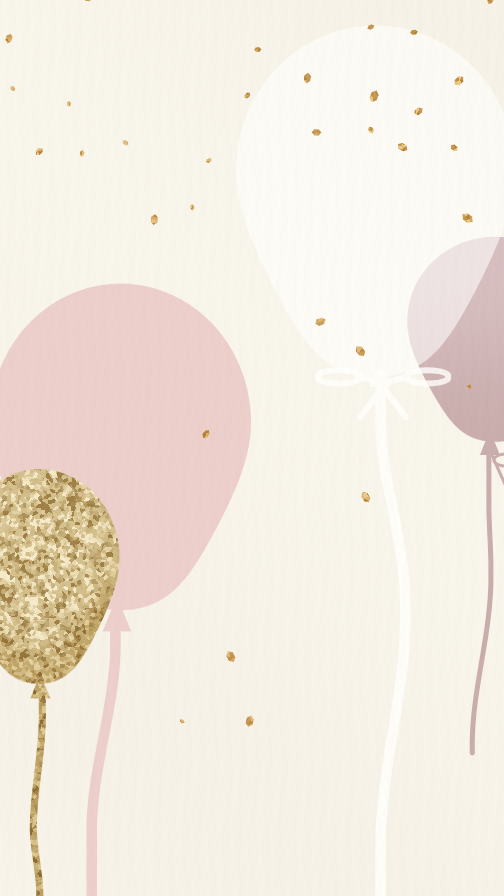
Reproduce this background procedurally as a Shadertoy shader.

```glsl
// Pastel party balloons with ribbons and gold confetti on cream paper.
// Balloons are tapered ellipses, ribbons are smoothstep curves in y,
// glitter and confetti are cellular noise, paper grain is layered sines.
// Lengths are in canvas widths.

float hash(vec2 cell) {
    return fract(sin(dot(cell, vec2(127.1, 311.7))) * 43758.55);
}

float fill(float d) {
    return clamp(0.5 - d * iResolution.x, 0.0, 1.0);
}

// Egg shape: size = (half width, height above centre, depth below centre)
float balloon(vec2 p, vec2 centre, vec3 size) {
    vec2 q = p - centre;
    q /= vec2(size.x, q.y > 0.0 ? size.y : size.z);
    float t = clamp(-q.y, 0.0, 1.0);
    q.x *= 1.0 + 0.57 * t * t * (1.0 - t * t);
    return (length(q) - 1.0) * size.x;
}

// Flared knot hanging below its top point
float knot(vec2 p, vec2 top, float s) {
    vec2 k = p - top;
    float halfWidth = s * mix(0.2, 0.6, clamp(-k.y / s, 0.0, 1.0));
    return max(abs(k.x) - halfWidth, abs(k.y + 0.5 * s) - 0.5 * s);
}

// Ribbon whose centre line is x at the current height
float ribbon(vec2 p, float x, float low, float high, float halfWidth) {
    float over = max(0.0, max(low - p.y, p.y - high));
    return length(vec2(p.x - x, over)) - halfWidth;
}

float segment(vec2 p, vec2 a, vec2 b, float halfWidth) {
    vec2 ab = b - a;
    float t = clamp(dot(p - a, ab) / dot(ab, ab), 0.0, 1.0);
    return length(p - a - ab * t) - halfWidth;
}

float loopRing(vec2 p, vec2 radius, float halfWidth) {
    vec2 q = p / radius;
    float f = length(q);
    return abs(f * (f - 1.0) / max(length(q / radius), 0.001)) - halfWidth;
}

// Random value of the nearest cell seed
float grain(vec2 p) {
    vec2 base = floor(p);
    float nearest = 9.0, value = 0.0;
    for (int j = -1; j <= 1; j++)
    for (int i = -1; i <= 1; i++) {
        vec2 cell = base + vec2(i, j);
        vec2 seed = cell + vec2(hash(cell), hash(cell + 37.0));
        float d = length(p - seed);
        if (d < nearest) { nearest = d; value = hash(cell + 71.0); }
    }
    return value;
}

vec3 glitter(vec2 p) {
    float g = 0.65 * grain(p * 135.0) + 0.35 * grain(p * 60.0 + 9.0);
    vec3 gold = mix(vec3(0.62, 0.50, 0.27), vec3(0.83, 0.75, 0.55), smoothstep(0.1, 0.45, g));
    return mix(gold, vec3(0.96, 0.92, 0.79), smoothstep(0.5, 0.85, g));
}

// Sparse angular flecks, denser near the top: returns (coverage, tone)
vec2 confetti(vec2 p) {
    vec2 base = floor(p / 0.11), result = vec2(0.0);
    for (int j = -1; j <= 1; j++)
    for (int i = -1; i <= 1; i++) {
        vec2 cell = base + vec2(i, j);
        float chance = mix(0.14, 0.48, smoothstep(1.2, 1.5, cell.y * 0.11));
        if (hash(cell + 5.0) > chance) continue;
        vec2 q = p - (cell + 0.15 + 0.7 * vec2(hash(cell), hash(cell + 19.0))) * 0.11;
        float a = 6.28 * hash(cell + 3.0), c = cos(a), s = sin(a);
        q = mat2(c, -s, s, c) * q;
        float size = mix(0.005, 0.013, hash(cell + 11.0));
        float d = max(abs(q.x) * 0.8 + abs(q.y) * 0.7, abs(q.y) * 1.3) - size * 0.8;
        result = max(result, vec2(fill(d), grain(q * 160.0 + cell)) * step(d, 0.004));
    }
    return result;
}

void mainImage(out vec4 fragColor, in vec2 fragCoord) {
    vec2 p = fragCoord / iResolution.x;
    float y = p.y;

    // Cream paper
    vec3 col = mix(vec3(0.973, 0.960, 0.922), vec3(0.962, 0.946, 0.905),
                   0.5 + 0.5 * sin(2.5 * p.x + 3.0 * y));

    // Rose balloon
    vec3 rose = vec3(0.925, 0.810, 0.795);
    float d = ribbon(p, mix(0.182, 0.229, smoothstep(0.13, 0.5, y)), -0.1, 0.54, 0.0105);
    d = min(d, knot(p, vec2(0.232, 0.572), 0.047));
    d = min(d, balloon(p, vec2(0.239, 0.94), vec3(0.259, 0.275, 0.373)));
    col = mix(col, rose, fill(d));

    // Mauve balloon with a small bow
    vec3 mauve = mix(vec3(0.79, 0.68, 0.68), vec3(0.84, 0.745, 0.75), smoothstep(0.9, 1.25, y));
    float curve = 0.937 + 0.037 * smoothstep(0.3, 0.63, y) - 0.004 * smoothstep(0.65, 0.78, y);
    d = ribbon(p, curve, 0.284, 0.88, 0.005);
    d = min(d, knot(p, vec2(0.972, 0.908), 0.033));
    d = min(d, segment(p, vec2(0.976, 0.875), vec2(1.005, 0.81), 0.003));
    d = min(d, loopRing(p - vec2(1.005, 0.865), vec2(0.025, 0.012), 0.003));
    d = min(d, balloon(p, vec2(0.982, 1.141), vec3(0.174, 0.167, 0.24)));
    col = mix(col, mauve, fill(d));

    // Translucent white balloon, then its ribbon and bow
    d = balloon(p, vec2(0.745, 1.442), vec3(0.276, 0.285, 0.412));
    col = mix(col, vec3(1.0, 1.0, 0.99), 0.57 * fill(d));
    curve = 0.755 + 0.049 * smoothstep(0.1, 0.55, y) * (1.0 - smoothstep(0.58, 0.95, y));
    d = ribbon(p, curve, -0.1, 1.01, 0.0105);
    d = min(d, knot(p, vec2(0.755, 1.045), 0.035));
    vec2 bow = vec2(abs(p.x - 0.76), y - 1.03);
    d = min(d, loopRing(bow - vec2(0.088, 0.0), vec2(0.041, 0.013), 0.006));
    d = min(d, segment(bow, vec2(0.0, -0.012), vec2(0.05, 0.0), 0.006));
    d = min(d, segment(bow, vec2(0.0, -0.02), vec2(0.045, -0.08), 0.006));
    col = mix(col, vec3(0.998, 0.997, 0.985), 0.8 * fill(d));

    // Glitter balloon
    curve = 0.066 + 0.018 * smoothstep(0.13, 0.36, y) + 0.013 * (1.0 - smoothstep(0.0, 0.14, y));
    d = min(ribbon(p, curve, -0.1, 0.4, 0.007), knot(p, vec2(0.08, 0.425), 0.033));
    float body = balloon(p, vec2(0.077, 0.671), vec3(0.16, 0.176, 0.25));
    float rim = smoothstep(-0.07, 0.0, body) * smoothstep(0.8, 0.5, y);
    col = mix(col, glitter(p) * (1.0 - vec3(0.10, 0.15, 0.28) * rim), fill(min(d, body)));

    // Paper grain and confetti
    float weave = sin(p.x * 420.0 + 2.0 * sin(y * 31.0)) * sin(y * 90.0 + p.x * 57.0)
                + 0.6 * sin(p.x * 233.0 + sin(y * 17.0));
    col += 0.004 * weave;
    vec2 fleck = confetti(p);
    col = mix(col, mix(vec3(0.70, 0.50, 0.22), vec3(0.93, 0.79, 0.53), fleck.y), fleck.x);

    fragColor = vec4(col, 1.0);
}
```
